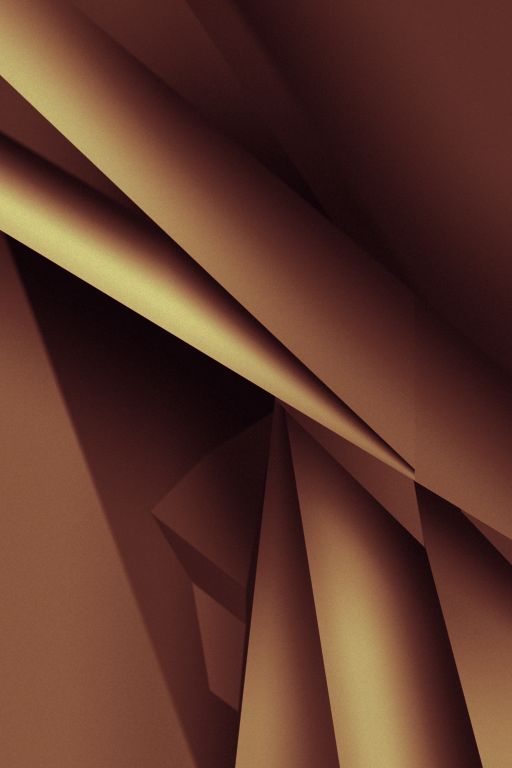
A Shadertoy shader for this background:

```glsl
// Folded paper beams crossing a dim wall, lit in sepia and gold.
// Every plane paints a scalar tone, bounded by straight edges and shaded by
// smooth falloffs; a colour ramp then turns the tone into warm light.

// Signed distance to line a-b: positive below a rightward line (y points down)
float edge(vec2 p, vec2 a, vec2 b) {
    vec2 d = normalize(b - a), q = p - a;
    return d.x * q.y - d.y * q.x;
}

float cover(float dist, float aa) { return smoothstep(-aa, aa, dist); }

// Convex four-sided facet, corners given clockwise
float facet(vec2 p, vec2 a, vec2 b, vec2 c, vec2 d, float aa) {
    float inside = min(min(edge(p, a, b), edge(p, b, c)),
                       min(edge(p, c, d), edge(p, d, a)));
    return cover(inside, aa);
}

float hash(vec2 p) {
    vec3 q = fract(p.xyx * 0.1031);
    q += dot(q, q.yzx + 33.33);
    return fract((q.x + q.y) * q.z);
}

vec3 ramp(float t) {
    vec3 c = mix(vec3(0.06, 0.015, 0.03), vec3(0.24, 0.10, 0.10), clamp(t / 0.2, 0.0, 1.0));
    c = mix(c, vec3(0.38, 0.19, 0.16), clamp((t - 0.2) / 0.2, 0.0, 1.0));
    c = mix(c, vec3(0.55, 0.35, 0.25), clamp((t - 0.4) / 0.2, 0.0, 1.0));
    c = mix(c, vec3(0.65, 0.49, 0.32), clamp((t - 0.6) / 0.15, 0.0, 1.0));
    c = mix(c, vec3(0.74, 0.66, 0.42), clamp((t - 0.75) / 0.15, 0.0, 1.0));
    return mix(c, vec3(0.83, 0.80, 0.50), clamp((t - 0.9) / 0.1, 0.0, 1.0));
}

// Wall at the lower left with its folded facets
float lowerWall(vec2 p, float under, float aa) {
    float lit = 0.58 * smoothstep(-0.15, 0.3, under) - 0.1 * smoothstep(0.1, 0.35, p.x);
    float shade = 0.35 * smoothstep(0.0, 0.4, under) * (1.0 - 0.7 * smoothstep(0.3, 0.5, p.x));
    float tone = mix(shade, lit, cover(edge(p, vec2(0.04, 0.547), vec2(0.322, 1.328)), 0.008));

    float upper = mix(0.38, 0.07, smoothstep(0.3, 0.52, p.x + 0.5 * (1.0 - p.y)));
    tone = mix(tone, upper, facet(p, vec2(0.293, 1.0), vec2(0.40, 0.89),
                                  vec2(0.54, 0.80), vec2(0.48, 1.152), aa * 2.0));
    tone = mix(tone, 0.21, facet(p, vec2(0.293, 1.0), vec2(0.48, 1.152),
                                 vec2(0.48, 1.22), vec2(0.375, 1.137), aa * 2.0));
    float lower = mix(0.44, 0.3, smoothstep(0.38, 0.48, p.x));
    return mix(tone, lower, facet(p, vec2(0.375, 1.137), vec2(0.48, 1.22),
                                  vec2(0.465, 1.39), vec2(0.41, 1.348), aa * 2.0));
}

// Three strips fanning downward from beneath the beams
float fan(float tone, vec2 p, float aa) {
    float k = (p.y - 0.78) / 0.72;
    vec4 x = mix(vec4(0.537, 0.553, 0.756, 1.1), vec4(0.459, 0.664, 0.943, 1.2), k);
    float fold = edge(p, vec2(0.537, 0.78), vec2(0.83, 1.07));

    float u = (p.x - x.x) / max(x.y - x.x, 0.01);
    float narrow = mix(0.12, 0.74, smoothstep(0.8, 1.45, p.y)) * mix(1.0, 0.4, smoothstep(0.2, 1.0, u));
    tone = mix(tone, narrow, cover(p.x - x.x, aa));

    u = (p.x - x.y) / max(x.z - x.y, 0.01);
    float wide = mix(0.38, 0.88, smoothstep(0.8, 1.3, p.y)) * mix(0.86, 1.0, smoothstep(0.0, 0.25, u));
    wide = mix(wide, 0.1, smoothstep(0.3, 1.0, u)) * mix(0.25, 1.0, smoothstep(-0.03, 0.12, fold));
    tone = mix(tone, wide, cover(p.x - x.y, aa));

    float shadow = smoothstep(-0.03, 0.1, edge(p, vec2(0.84, 1.0), vec2(1.0, 1.13)));
    float right = mix(0.42, 0.76, smoothstep(1.1, 1.5, p.y)) * mix(0.15, 1.0, shadow);
    tone = mix(tone, right, cover(p.x - x.z, aa));

    // Wedges folded back under the beams
    float wedge = mix(0.2, 0.44, smoothstep(0.55, 0.82, p.x));
    tone = mix(tone, wedge, cover(-fold, aa) * cover(edge(p, vec2(0.83, 1.07), vec2(0.81, 0.95)) * -1.0, aa)
                          * step(p.x, 0.84) * step(0.537, p.x));
    return mix(tone, 0.34, cover(-edge(p, vec2(0.908, 1.006), vec2(1.0, 1.104)), aa) * step(0.9, p.x));
}

// Dim panels above the wide beam
float upperWall(vec2 p, float aa) {
    float near = -edge(p, vec2(0.361, 0.0), vec2(0.674, 0.469));
    float far = -edge(p, vec2(0.45, 0.0), vec2(0.78, 0.51));
    float tone = mix(0.34, 0.07, smoothstep(-0.05, 0.42, p.y)) - 0.06 * smoothstep(0.2, 0.4, p.x);
    tone = mix(tone, mix(0.19, 0.05, smoothstep(0.0, 0.45, p.y)), cover(near, aa * 2.0));
    float panel = 0.08 + 0.29 * smoothstep(-0.04, 0.3, far) * (1.0 - 0.6 * smoothstep(0.3, 0.7, p.y));
    return mix(tone, panel, cover(far, 0.015));
}

void mainImage(out vec4 fragColor, in vec2 fragCoord) {
    vec2 uv = fragCoord / iResolution.xy;
    vec2 p = vec2(uv.x, 1.5 * (1.0 - uv.y));
    float aa = 0.8 / iResolution.x;

    // Heights of the main beam edges at this column
    float top = 0.845 * p.x - 0.112;
    float crease = 0.146 + 0.952 * p.x;
    float base = 0.449 + 0.605 * p.x;
    float under = (p.y - base) * 0.855;
    float tone = fan(lowerWall(p, under, aa), p, aa);

    // Slim golden beam, with a recessed plane behind it
    float w = (base - p.y) / clamp(base - crease, 0.015, 0.19);
    float slim = mix(0.98, 0.66, smoothstep(0.3, 0.85, p.x)) - 0.06 * (1.0 - smoothstep(0.0, 0.25, w));
    slim = mix(slim, 0.06, smoothstep(0.28, 1.0, w));
    float recess = mix(0.34, 0.07, smoothstep(0.0, 0.36, p.x));
    slim = mix(slim, recess, smoothstep(0.98, 1.06, w) * (1.0 - smoothstep(0.2, 0.36, p.x)));
    tone = mix(tone, slim, cover(-under, aa));

    // Wide beam, ending in a sharp tip over the slim one
    w = clamp((crease - p.y) / (crease - top), 0.0, 1.0);
    float wide = mix(0.92, 0.57, smoothstep(0.05, 0.7, p.x));
    wide = mix(wide, mix(0.4, 0.08, smoothstep(0.0, 0.35, p.x)), smoothstep(0.05, 1.1, w));
    wide -= 0.02 * cover(p.x - 0.81, aa);
    float front = max(cover((crease - p.y) * 0.72, aa), cover(p.x - 0.81, aa));
    tone = mix(tone, wide, front * cover(-under, aa));
    tone = mix(tone, upperWall(p, aa), cover((top - p.y) * 0.76, 0.004));

    // Fine paper grain
    tone += 0.03 * (hash(floor(p * 420.0)) - 0.5);
    fragColor = vec4(ramp(tone), 1.0);
}
```
